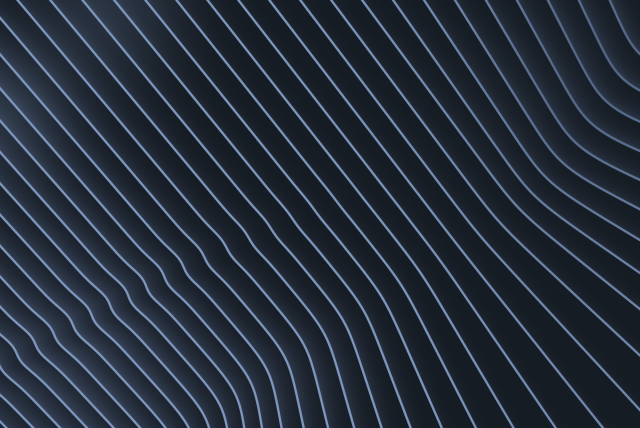
Write a Shadertoy shader that draws this background.

```glsl
// Dark slate layers with thin steel-blue rims that kink, bend and fan out diagonally.

// Horizontal place of rim k at depth y below the top edge (unit: canvas height).
float rimX(float k, float y) {
    float outer = max(k - 8.0, 0.0);
    float start = 0.2676 + 0.0723 * k - 0.0156 * exp(-pow(abs(k + 5.0) / 3.0, 2.0));
    float slope = 0.815 - 0.0095 * k - 0.028 * outer;

    // Rounded bend into the lower fan
    float bendY = 0.719 - 0.0283 * k - 0.0016 * outer * outer;
    float fanSlope = 0.38 * exp(0.148 * k);
    float pastBend = 0.0234 * log(1.0 + exp((y - bendY) / 0.0234));

    // Short kink that fades out toward the right
    float t = (y - 0.512 + 0.0225 * k) / 0.035;
    float kink = 0.0176 * (1.0 - smoothstep(-8.0, 4.0, k)) * t * exp(-t * t);

    return start + slope * y + (fanSlope - slope) * pastBend - kink;
}

// Round soft light around a centre
float pool(vec2 p, vec2 centre, float radius) {
    vec2 q = (p - centre) / radius;
    return exp(-dot(q, q));
}

void mainImage(out vec4 fragColor, in vec2 fragCoord) {
    // Depth runs downward from the top edge
    vec2 p = vec2(fragCoord.x, iResolution.y - fragCoord.y) / iResolution.y;
    float pixel = 1.0 / iResolution.y;

    // Rim coverage, and distance to the nearest rim on the left
    float rim = 0.0;
    float gap = 1.0;
    for (int i = -20; i <= 18; i++) {
        float k = float(i);
        float x = rimX(k, p.y);
        float lean = (rimX(k, p.y + 0.002) - x) / 0.002;
        float d = (p.x - x) / sqrt(1.0 + lean * lean);
        rim = max(rim, 1.0 - smoothstep(0.0027 - 0.7 * pixel, 0.0027 + 0.7 * pixel, abs(d)));
        if (d > 0.0) gap = min(gap, d);
    }

    // Where the layers catch light
    float lowerLeft = pool(p, vec2(0.18, 0.85), 0.4);
    float upperRight = pool(p, vec2(1.4, 0.15), 0.38);
    float light = lowerLeft + 0.6 * upperRight
        + 0.55 * pool(p, vec2(0.05, 0.2), 0.32)
        + 0.5 * pool(p, vec2(0.75, 0.9), 0.22);
    light = min(light, 1.0);

    // Dark layers with a sheen fading away from each rim
    vec3 color = vec3(0.085, 0.108, 0.137);
    float sheen = (0.25 + 0.75 * light) * exp(-gap / (0.009 + 0.026 * light));
    color = mix(color, vec3(0.23, 0.28, 0.37), sheen);

    // Haze near the top and left edges
    float haze = pool(p, vec2(0.27, 0.0), 0.16) + 0.8 * pool(p, vec2(0.02, 0.25), 0.14);
    color += vec3(0.07, 0.085, 0.105) * haze;

    // Rims are brightest through the middle, duller at the right
    float rimLight = 1.0 - 0.5 * upperRight - 0.2 * smoothstep(0.9, 1.4, p.x);
    vec3 rimColor = mix(vec3(0.25, 0.32, 0.43), vec3(0.49, 0.59, 0.74), rimLight);
    color = mix(color, rimColor, rim);

    fragColor = vec4(color, 1.0);
}
```
